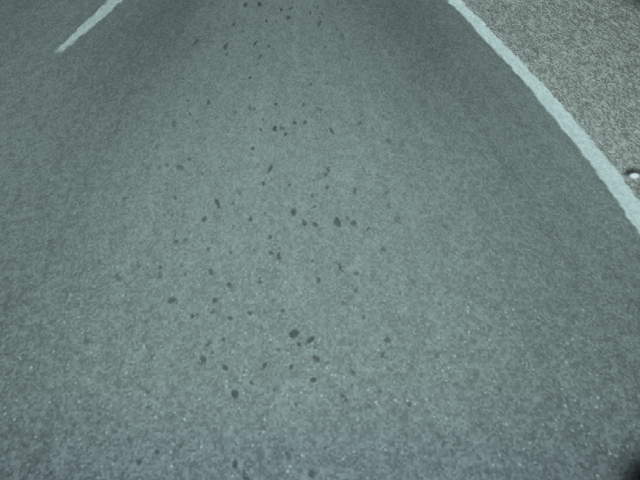
Reproduce this texture procedurally as a Shadertoy shader.

```glsl
vec2 hash2(vec2 p) {
    vec3 h = fract(p.xyx * vec3(0.1031, 0.1030, 0.0973));
    h += dot(h, h.yzx + 33.33);
    return fract((h.xx + h.yz) * h.zy);
}

// Soft cellular grain: random point values blended by nearness
float softCells(vec2 p) {
    vec2 cell = floor(p);
    float sum = 0.0, weight = 0.0;
    for (int j = -1; j <= 1; j++)
    for (int i = -1; i <= 1; i++) {
        vec2 id = cell + vec2(i, j);
        vec2 away = id + 0.15 + 0.7 * hash2(id) - p;
        float near = exp(-7.0 * dot(away, away));
        sum += near * (hash2(id + 71.0).x - 0.5);
        weight += near;
    }
    return sum / weight;
}

// Scattered round marks; only a share of the cells holds one
float marks(vec2 p, float share, float radius, float soft) {
    vec2 cell = floor(p);
    float cover = 0.0;
    for (int j = -1; j <= 1; j++)
    for (int i = -1; i <= 1; i++) {
        vec2 id = cell + vec2(i, j), rnd = hash2(id + 19.0);
        float size = radius * (0.45 + 0.55 * rnd.y);
        float dist = length(id + 0.1 + 0.8 * hash2(id) - p);
        float mark = 1.0 - smoothstep(size - soft, size + soft, dist);
        cover = max(cover, mark * step(rnd.x, share) * (0.5 + 0.5 * rnd.y));
    }
    return cover;
}

float stripe(float offset, float halfWidth) {
    return 1.0 - smoothstep(halfWidth - 0.004, halfWidth + 0.004, abs(offset));
}

void mainImage(out vec4 fragColor, in vec2 fragCoord) {
    vec2 p = fragCoord / iResolution.y;
    p.x *= 1.3333 * iResolution.y / iResolution.x;
    float d = 1.0 - p.y;

    // Curved lane edges and position across the lane
    float leftEdge = 0.241 - 1.08 * d - 0.3 * d * d;
    float rightEdge = 0.945 + 1.02 * d - 0.36 * d * d;
    float lane = (p.x - 0.59 - 0.025 * d) / (0.35 + 1.1 * d - 0.15 * d * d);

    // Surface coordinates whose details grow towards the viewer
    float depth = 0.6 + 0.6 * d;
    vec2 road = vec2((p.x - 0.62) / depth, -log(depth) / 0.6);

    // Broad light, darker wheel tracks and lens falloff
    float track = exp(-pow((abs(lane) - 0.63) / 0.27, 2.0));
    vec2 fromCentre = p - vec2(0.64, 0.42);
    float tone = 0.562 - 0.065 * track * (1.0 - 0.5 * d);
    tone -= 0.055 * smoothstep(0.6, 1.0, p.y) + 0.03 * smoothstep(0.8, 1.0, d);
    tone -= 0.15 * dot(fromCentre, fromCentre);
    float shoulder = smoothstep(-0.005, 0.005, p.x - rightEdge);
    tone += shoulder * 0.085;

    // Lengthwise wear and cloudy patches
    float wear = sin(lane * 47.0 + sin(p.y * 5.0)) + sin(lane * 83.0 + 1.7 + sin(p.y * 9.0));
    tone += 0.004 * wear * (1.0 - shoulder);
    tone += 0.006 * sin(road.x * 23.0 + 2.0 * sin(road.y * 13.0)) * sin(road.y * 19.0 + 1.3);

    // Aggregate grain
    float grain = 0.11 * softCells(road * 205.0) + 0.055 * softCells(road * 85.0 + 13.0);
    tone += grain * (0.55 + 0.5 * d + 1.0 * shoulder);

    // Dark oil spots with uneven rims, mostly mid-lane
    vec2 uneven = 0.07 * vec2(sin(road.y * 113.0 + 2.0 * sin(road.x * 61.0)),
                              sin(road.x * 127.0 + sin(road.y * 73.0)));
    float middle = exp(-pow((lane + 0.06) / 0.4, 2.0));
    float oil = marks(road * vec2(19.0, 16.0) + uneven, 0.3, 0.15, 0.07);
    oil = max(oil, 0.8 * marks(road * 37.0 + uneven + 7.0, 0.16, 0.2, 0.1));
    tone *= 1.0 - 0.38 * oil * middle;

    // Pale stone chips
    float chips = marks(road * 85.0 + 31.0, 0.14, 0.24, 0.14);
    tone += 0.14 * chips * (0.2 + 0.8 * smoothstep(0.2, 0.9, d));

    // Cool tint, bluer near the lower edge, neutral on the shoulder
    vec3 color = tone * mix(vec3(0.855, 1.0, 0.98), vec3(0.85, 0.99, 1.01), smoothstep(0.75, 1.0, d));
    color = mix(color, tone * vec3(0.89, 1.0, 0.97), shoulder);

    // Painted lane lines with worn edges
    float worn = 0.006 * softCells(road * 72.0 + 5.0);
    float paint = stripe(p.x - rightEdge + worn, 0.014 + 0.022 * d);
    float dash = stripe(p.x - leftEdge + worn, 0.015 - 0.06 * d);
    dash *= 1.0 - smoothstep(0.1, 0.115, d);
    vec3 paintColor = vec3(0.67, 0.78, 0.775) + 0.6 * grain;
    color = mix(color, paintColor, 0.93 * paint);
    color = mix(color, paintColor * 0.9, 0.85 * dash);

    // Small shiny scrap beside the edge line
    vec2 scrap = (p - vec2(1.322, 0.637)) * vec2(0.8, 1.5);
    color *= 1.0 - 0.5 * (1.0 - smoothstep(0.008, 0.02, length(scrap - vec2(-0.002, 0.004))));
    color = mix(color, vec3(0.8, 0.88, 0.9), 1.0 - smoothstep(0.004, 0.013, length(scrap + vec2(0.0, 0.005))));

    // Shaded right corners
    color *= smoothstep(-0.02, 0.09, length(p - vec2(1.345, 0.0)));
    color *= smoothstep(-0.03, 0.05, length((p - vec2(1.34, 1.01)) * vec2(0.7, 1.2)));
    fragColor = vec4(clamp(color, 0.0, 1.0), 1.0);
}
```
